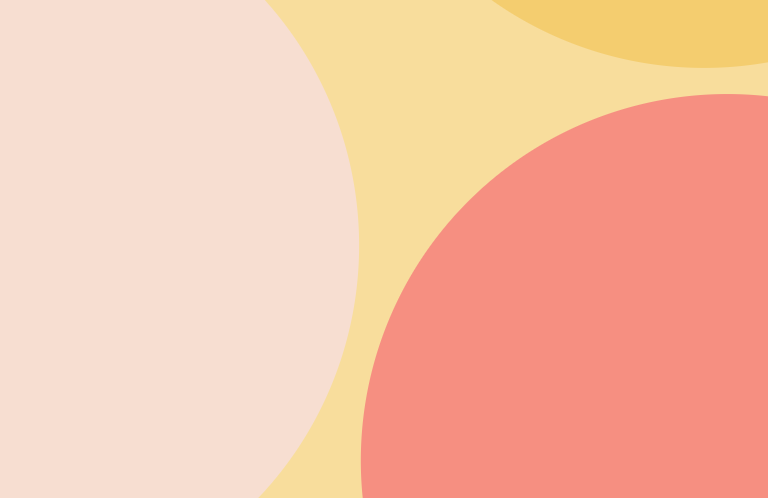
This background is drawn by a WebGL 1 fragment shader. Its source:

```glsl
precision highp float;

uniform vec2 u_resolution;

// Lengths are in canvas widths
#define DISC_RADIUS 0.4772
#define PALE_CENTER vec2(-0.0096, 0.3288)
#define CORAL_CENTER vec2(0.9470, 0.0488)
#define GOLD_CENTER vec2(0.9167, 1.0372)
#define BUTTER vec3(0.972, 0.867, 0.612)
#define PALE vec3(0.967, 0.871, 0.820)
#define CORAL vec3(0.963, 0.561, 0.506)
#define GOLD vec3(0.957, 0.804, 0.435)

// Antialiased coverage of a disc, with an edge one pixel wide
float discCoverage(vec2 point, vec2 center) {
  float signedDistance = length(point - center) - DISC_RADIUS;
  return clamp(0.5 - signedDistance * u_resolution.x, 0.0, 1.0);
}

void main() {
  vec2 point = gl_FragCoord.xy / u_resolution.x;

  // Three equal discs over a flat ground
  vec3 color = BUTTER;
  color = mix(color, GOLD, discCoverage(point, GOLD_CENTER));
  color = mix(color, PALE, discCoverage(point, PALE_CENTER));
  color = mix(color, CORAL, discCoverage(point, CORAL_CENTER));

  gl_FragColor = vec4(color, 1.0);
}
```
